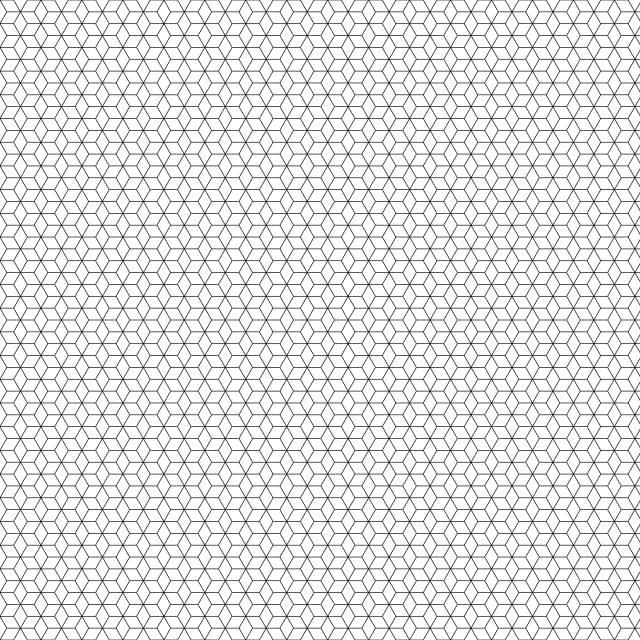
A Shadertoy shader for this pattern:

```glsl
// Rhombus tiling of thin black lines on white, read as stacked cubes.
// Six-spoked stars sit on two interleaved grids; the spoke tips of
// neighbouring stars meet three at a time and close the rhombi.

// Share of a pixel covered by a line from -tip to tip.
float lineCoverage(vec2 p, vec2 tip, float width, float pixel) {
    float reach = length(tip);
    vec2 dir = tip / reach;
    float across = abs(dot(p, vec2(-dir.y, dir.x)));
    float along = abs(dot(p, dir));
    float body = clamp((0.5 * (width + pixel) - across) / pixel, 0.0, min(1.0, width / pixel));
    float ends = clamp(0.5 + (reach - along) / pixel, 0.0, 1.0);
    return body * ends;
}

// Light left after drawing the three crossing lines of one star.
float starLight(vec2 p, vec2 cell, float pixel) {
    float width = 0.00102;
    vec2 slant = vec2(cell.x / 6.0, cell.y / 2.0);
    float light = 1.0 - lineCoverage(p, vec2(cell.x / 3.0, 0.0), width, pixel);
    light *= 1.0 - lineCoverage(p, slant, width, pixel);
    light *= 1.0 - lineCoverage(p, vec2(slant.x, -slant.y), width, pixel);
    return light;
}

void mainImage(out vec4 fragColor, in vec2 fragCoord) {
    float pixel = 1.0 / iResolution.y;
    vec2 uv = fragCoord * pixel;

    // 15.625 repeats across, 27 down
    vec2 cell = 1.0 / vec2(15.625, 27.0);

    float light = 1.0;
    for (int grid = 0; grid < 2; grid++) {
        // The second grid is shifted by half a cell both ways
        vec2 q = uv / cell - 0.5 * float(grid);
        q = vec2(fract(q.x + 0.5) - 0.5, fract(q.y)) * cell;

        // Stars at the lower and upper edge of the cell
        light *= starLight(q, cell, pixel);
        light *= starLight(q - vec2(0.0, cell.y), cell, pixel);
    }

    fragColor = vec4(vec3(light), 1.0);
}
```
